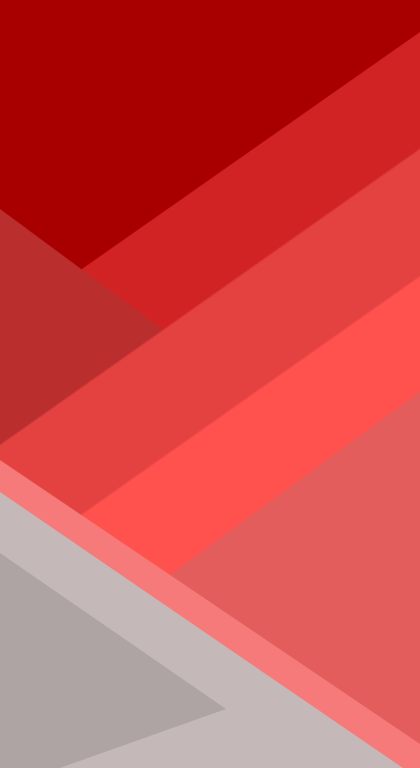
Give the GLSL for this background, as a Shadertoy shader.

```glsl
const vec3 DEEP_RED   = vec3(0.659, 0.000, 0.000);
const vec3 CRIMSON    = vec3(0.820, 0.137, 0.141);
const vec3 BRICK      = vec3(0.729, 0.180, 0.180);
const vec3 SOFT_RED   = vec3(0.895, 0.259, 0.255);
const vec3 BRIGHT_RED = vec3(1.000, 0.322, 0.306);
const vec3 DUSTY_ROSE = vec3(0.890, 0.365, 0.365);
const vec3 SALMON     = vec3(0.960, 0.480, 0.475);
const vec3 PALE_GREY  = vec3(0.769, 0.722, 0.722);
const vec3 WARM_GREY  = vec3(0.682, 0.643, 0.641);

// Signed distance to the line y = height + slope * x, positive below it
float lineDistance(vec2 p, float height, float slope) {
    return (height + slope * p.x - p.y) * inversesqrt(1.0 + slope * slope);
}

// Smooth coverage of the side where the distance is positive
float coverage(float distance, float blur) {
    return smoothstep(-blur, blur, distance);
}

// Paints everything below a line
vec3 paintBelow(vec3 base, vec3 paint, vec2 p, float height, float slope, float blur) {
    return mix(base, paint, coverage(lineDistance(p, height, slope), blur));
}

void mainImage(out vec4 fragColor, in vec2 fragCoord) {
    vec2 p = fragCoord / iResolution.y;
    float crisp = 0.75 / iResolution.y;
    float soft = crisp + 0.001;

    // Rising diagonal bands, with a falling fold at the left
    vec3 color = DEEP_RED;
    color = paintBelow(color, CRIMSON, p, 0.5749, 0.701, crisp);
    color = paintBelow(color, BRICK, p, 0.7279, -0.740, crisp);
    color = paintBelow(color, SOFT_RED, p, 0.4206, 0.705, soft);
    color = paintBelow(color, BRIGHT_RED, p, 0.2552, 0.704, soft);
    color = paintBelow(color, DUSTY_ROSE, p, 0.0892, 0.732, crisp);

    // Falling stripe and grey corner
    color = paintBelow(color, SALMON, p, 0.4010, -0.676, crisp);
    color = paintBelow(color, PALE_GREY, p, 0.3594, -0.685, crisp);

    // Grey wedge between a falling and a rising edge
    float wedge = min(lineDistance(p, 0.2799, -0.690),
                      -lineDistance(p, -0.0276, 0.355));
    color = mix(color, WARM_GREY, coverage(wedge, crisp));

    fragColor = vec4(color, 1.0);
}
```
